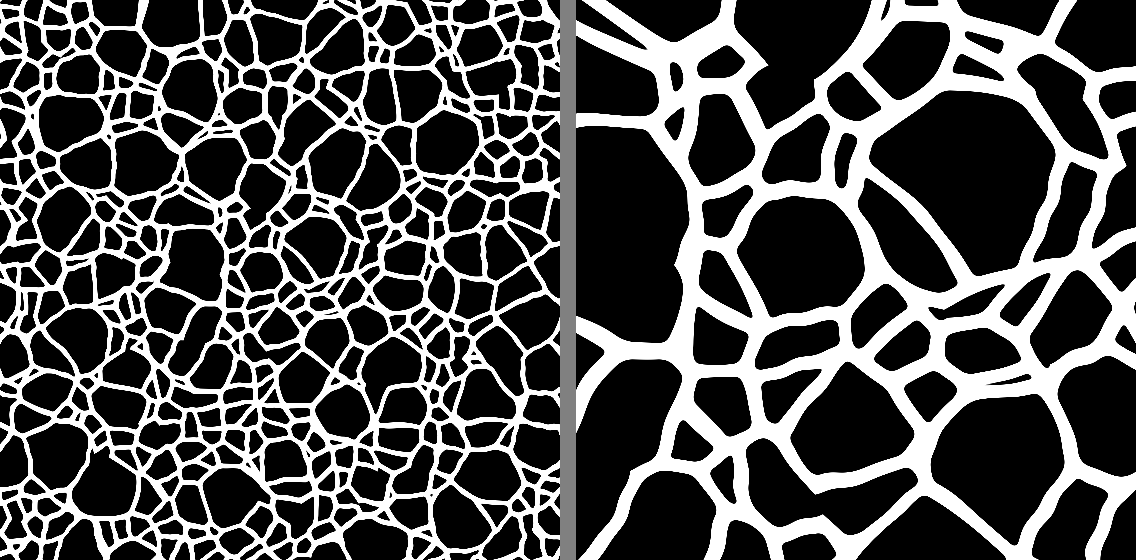
Left, the full canvas; right, a detail of the centre.
A Shadertoy shader for this pattern:

```glsl
// Network of white grain boundaries on black, like a polished metal section.
// A power diagram over a jittered grid, with a few heavy seeds, gives large
// grains among clusters of small ones; some fuse, and layered sines bend walls.

const vec3  GRAIN_COLOR   = vec3(0.0);
const vec3  WALL_COLOR    = vec3(1.0);
const float GRID          = 25.0;    // seeds across the canvas
const float JITTER        = 0.88;    // seed scatter inside its grid cell
const float HEAVIEST      = 2.7;     // strongest seed weight, in cells squared
const float HEAVY_RARITY  = 10.0;    // higher: fewer heavy seeds
const float FUSED_SHARE   = 0.22;    // share of seeds joined to a neighbour
const float WALL_WIDTH    = 0.0087;  // in canvas units
const float CORNER_ROUND  = 0.0035;  // softening of grain corners
const float BEND_AMOUNT   = 0.0045;  // broad curvature of the walls
const float KINK_AMOUNT   = 0.0008;  // fine irregularity of the walls
const float EDGE_SOFTNESS = 0.3;     // width of the wall edge, in pixels
const int   REACH         = 3;       // searched neighbourhood, in cells
const int   MAX_MEMBERS   = 5;       // seeds followed in one fused grain

vec3 hash3(vec2 p) {
    vec3 q = fract(vec3(p.xyx) * vec3(0.1031, 0.1030, 0.0973));
    q += dot(q, q.yxz + 33.33);
    return fract((q.xxy + q.yzz) * q.zyx);
}

// Layered sines: one broad bend and one fine kink.
vec2 bendWalls(vec2 p) {
    vec2 bend = sin(43.0 * p.yx + vec2(1.3, 4.1) + 2.0 * sin(17.0 * p + vec2(0.6, 2.2)));
    vec2 kink = sin(157.0 * p.yx + 71.0 * p + 3.0 * sin(37.0 * p.yx + vec2(5.0, 1.7)));
    return p + BEND_AMOUNT * bend + KINK_AMOUNT * kink;
}

// Seed of a grid cell: position in xy, weight in z.
vec3 seedOf(vec2 cell) {
    vec3 h = hash3(cell + 11.0);
    return vec3(cell + 0.5 + JITTER * (h.xy - 0.5), HEAVIEST * pow(h.z, HEAVY_RARITY));
}

// Squared distance reduced by the weight: heavy seeds grow large grains.
float powerDistance(vec2 p, vec3 seed) {
    vec2 toSeed = seed.xy - p;
    return dot(toSeed, toSeed) - seed.z;
}

// Grain that a seed belongs to: its own, or that of the next cell.
vec2 grainOf(vec2 cell) {
    vec3 h = hash3(cell + 83.0);
    vec2 next = h.y < 0.5 ? vec2(1.0, 0.0) : vec2(0.0, 1.0);
    return h.x < FUSED_SHARE ? cell + next : cell;
}

float smoothMin(float a, float b, float k) {
    float h = max(k - abs(a - b), 0.0) / k;
    return min(a, b) - 0.25 * k * h * h;
}

// Distance to the nearest grain wall, in grid cells.
float wallDistance(vec2 p) {
    vec2 base = floor(p);

    // Seed that owns this point.
    vec2 home = base;
    float nearest = 1e3;
    for (int y = -REACH; y <= REACH; y++)
    for (int x = -REACH; x <= REACH; x++) {
        vec2 cell = base + vec2(x, y);
        float d = powerDistance(p, seedOf(cell));
        if (d < nearest) { nearest = d; home = cell; }
    }

    // All seeds fused into the same grain.
    vec2 homeGrain = grainOf(home);
    vec3 members[MAX_MEMBERS];
    members[0] = seedOf(home);
    int count = 1;
    for (int y = -2; y <= 2; y++)
    for (int x = -2; x <= 2; x++) {
        vec2 cell = home + vec2(x, y);
        if (cell != home && grainOf(cell) == homeGrain && count < MAX_MEMBERS) {
            members[count] = seedOf(cell);
            count++;
        }
    }

    // Nearest wall between this grain and any foreign seed.
    float wall = 1e3;
    for (int y = -REACH; y <= REACH; y++)
    for (int x = -REACH; x <= REACH; x++) {
        vec2 cell = base + vec2(x, y);
        if (grainOf(cell) == homeGrain) continue;
        vec3 seed = seedOf(cell);
        float seedPower = powerDistance(p, seed);
        float d = -1e3;
        for (int i = 0; i < count; i++) {
            float gap = max(distance(seed.xy, members[i].xy), 1e-3);
            d = max(d, (seedPower - powerDistance(p, members[i])) / (2.0 * gap));
        }
        wall = smoothMin(wall, d, CORNER_ROUND * GRID);
    }
    return wall;
}

void mainImage(out vec4 fragColor, in vec2 fragCoord) {
    float pixel = 1.0 / min(iResolution.x, iResolution.y);
    vec2 uv = fragCoord * pixel;

    float d = wallDistance(bendWalls(uv) * GRID + 40.0) / GRID;

    // A narrow edge keeps the walls crisp.
    float wall = clamp(0.5 + (0.5 * WALL_WIDTH - d) / (EDGE_SOFTNESS * pixel), 0.0, 1.0);
    fragColor = vec4(mix(GRAIN_COLOR, WALL_COLOR, wall), 1.0);
}
```
